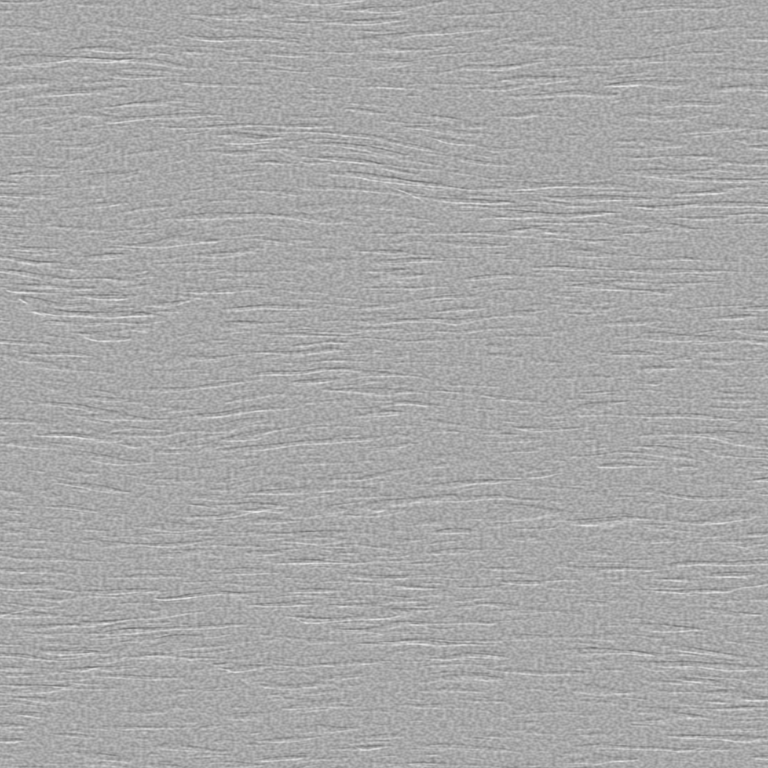
Reproduce this texture map procedurally as a three.js fragment shader.

```glsl
// Embossed wood grain in neutral grey. Stretched gradient noise forms pores
// along a warped flow, growth rings vary their density, and the vertical
// slope of the resulting relief is shaded as if lit from above.
#define BASE_GREY 0.656
#define RELIEF 0.115
#define GRIT 0.125
#define LIGHT_STEP 0.0011
#define FLOW_WARP 0.034
#define RING_COUNT 8.0
#define RING_WARP 2.4
#define RING_DEPTH 0.45
#define LONG_PORES vec2(11.0, 112.0)
#define SHORT_PORES vec2(24.0, 185.0)

varying vec2 vUv;

float hash(vec2 cell) {
  vec3 q = fract(vec3(cell.xyx) * vec3(0.1031, 0.1030, 0.0973));
  q += dot(q, q.yzx + 33.33);
  return fract((q.x + q.y) * q.z);
}

// Contribution of one lattice corner with a random unit gradient
float corner(vec2 cell, vec2 offset) {
  float angle = 6.28319 * hash(cell);
  return dot(vec2(cos(angle), sin(angle)), offset);
}

float gradientNoise(vec2 p) {
  vec2 i = floor(p);
  vec2 f = p - i;
  vec2 u = f * f * f * (f * (f * 6.0 - 15.0) + 10.0);
  vec2 e = vec2(1.0, 0.0);
  return mix(mix(corner(i, f), corner(i + e, f - e), u.x),
             mix(corner(i + e.yx, f - e.yx), corner(i + e.xx, f - e.xx), u.x), u.y);
}

// Bend the straight fibre direction into slow waves and small wobbles
vec2 fibreFlow(vec2 p) {
  float wave = FLOW_WARP * gradientNoise(p * vec2(2.6, 4.5) + 17.0);
  float wobble = 0.0035 * gradientNoise(p * vec2(16.0, 45.0) + 61.0);
  return vec2(p.x, p.y + wave + wobble);
}

// Sawtooth growth rings: abrupt on one side, fading out on the other
float growthRing(vec2 p) {
  float r = p.y * RING_COUNT + RING_WARP * gradientNoise(p * vec2(1.9, 3.2) + 5.0);
  r += 0.11 * gradientNoise(p * vec2(26.0, 90.0) + 33.0);
  float f = fract(r);
  return (1.0 - f) * smoothstep(0.0, 0.05, f);
}

// Depth of pores and ring edges below the smooth surface
float grooveDepth(vec2 p) {
  vec2 q = fibreFlow(p);
  float ring = growthRing(q);
  float patches = gradientNoise(q * vec2(3.5, 11.0) + 83.0);
  float density = clamp(0.15 + 0.65 * ring + 0.9 * patches, 0.0, 1.0);
  float threshold = mix(0.2, 0.01, density);
  float longPore = gradientNoise(q * LONG_PORES + 7.0);
  float shortPore = gradientNoise(q * SHORT_PORES + 131.0);
  float depth = smoothstep(threshold, threshold + 0.26, longPore);
  depth += 0.55 * smoothstep(threshold, threshold + 0.3, shortPore);
  float edge = RING_DEPTH * ring * smoothstep(-0.15, 0.25, patches);
  return depth * mix(0.6, 1.15, density) + edge;
}

void main() {
  // Shade the relief by its vertical slope
  vec2 lift = vec2(0.0, LIGHT_STEP);
  float slope = grooveDepth(vUv + lift) - grooveDepth(vUv - lift);
  slope *= slope > 0.0 ? 1.12 : 0.95;

  // Fine grit over the whole surface
  float grit = gradientNoise(vUv * vec2(210.0, 290.0) + 211.0);
  grit += 0.5 * gradientNoise(vUv * vec2(120.0, 150.0) + 307.0);

  float grey = BASE_GREY + RELIEF * slope + GRIT * grit;
  gl_FragColor = vec4(vec3(clamp(grey, 0.46, 0.88)), 1.0);
}
```
